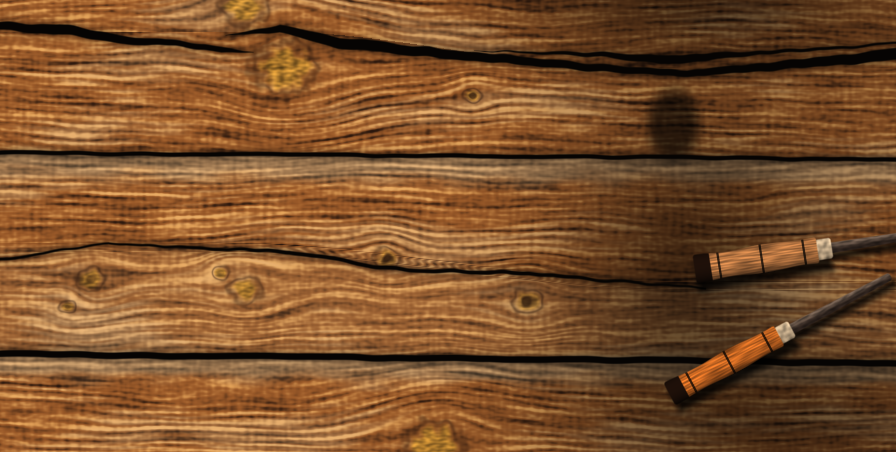
This texture is drawn by a WebGL 2 fragment shader. Its source:

```glsl
#version 300 es
precision highp float;
// Weathered, cracked wooden planks with two chisels in shade at the right.
uniform vec2 u_resolution;
out vec4 fragColor;

const vec3 UMBER = vec3(.15, .08, .045), SIENNA = vec3(.57, .33, .15);
const vec3 HONEY = vec3(.86, .62, .34), WEATHERED = vec3(.7, .56, .4);
const vec3 RESIN = vec3(.8, .57, .2), GAP = vec3(.025, .017, .012);

// Knots: centre, radius, darkness of the core
const vec4 KNOTS[10] = vec4[10](
  vec4(.63, .85, .055, 0), vec4(.54, .985, .04, 0), vec4(.2, .381, .024, .5),
  vec4(.544, .358, .028, 0), vec4(.49, .396, .015, .2), vec4(.855, .427, .023, 1),
  vec4(1.166, .334, .026, .9), vec4(.148, .321, .014, .5),
  vec4(.96, .015, .05, 0), vec4(1.044, .788, .016, .8));

// Cracks: points with a half width each
const vec3 LEFT_SPLIT[6] = vec3[6](
  vec3(-.02, .943, .008), vec3(.13, .935, .011), vec3(.26, .915, .009),
  vec3(.39, .904, .006), vec3(.49, .89, .006), vec3(.56, .884, 0));
const vec3 LONG_SPLIT[6] = vec3[6](
  vec3(.5, .922, 0), vec3(.62, .935, .008), vec3(.75, .904, .012),
  vec3(1.32, .85, .008), vec3(1.52, .837, .007), vec3(2.02, .882, .013));
const vec3 UPPER_SPLIT[6] = vec3[6](
  vec3(1.05, .888, 0), vec3(1.33, .879, .005), vec3(1.48, .868, .01),
  vec3(1.56, .873, .008), vec3(1.68, .884, .004), vec3(2.02, .905, .002));
const vec3 MIDDLE_CRACK[6] = vec3[6](
  vec3(-.02, .424, .003), vec3(.24, .461, .002), vec3(.64, .443, .004),
  vec3(.86, .406, .004), vec3(1.17, .393, .004), vec3(1.56, .362, .002));

vec2 gradient(vec2 cell) {
  float h = fract(sin(dot(cell, vec2(127.1, 311.7))) * 43758.5) * 6.2832;
  return vec2(cos(h), sin(h));
}

float noise(vec2 p) {
  vec2 i = floor(p), f = p - i, w = f * f * (3. - 2. * f), e = vec2(0, 1);
  float low = mix(dot(gradient(i), f), dot(gradient(i + e.yx), f - e.yx), w.x);
  float high = mix(dot(gradient(i + e), f - e), dot(gradient(i + 1.), f - 1.), w.x);
  return 1.4 * mix(low, high, w.y);
}

float cover(float d) {
  float px = 1. / u_resolution.y;
  return 1. - smoothstep(-px, px, d);
}

float glow(vec2 p, vec2 centre, vec2 size) {
  vec2 d = (p - centre) / size;
  return exp(-dot(d, d));
}

float crack(vec2 p, vec3 path[6]) {
  float d = 9.;
  for (int i = 0; i < 5; i++) {
    vec3 a = path[i], ab = path[i + 1] - a;
    float t = clamp(dot(p - a.xy, ab.xy) / dot(ab.xy, ab.xy), 0., 1.);
    d = min(d, length(p - a.xy - ab.xy * t) - a.z - ab.z * t);
  }
  return d;
}

// Fibres and growth rings that flow around the knots
vec3 planks(vec2 p, float board, float edge, float wavy) {
  float v = p.y, resin = 0., core = 0.;
  for (int i = 0; i < 10; i++) {
    vec4 k = KNOTS[i];
    vec2 d = (p - k.xy) / (k.z * vec2(1.2, 1));
    v -= d.y * k.z * .85 * exp(-dot(d, d) * .14);
    float r = length(d) + .3 * noise(p * 45.);
    resin = max(resin, (1. - smoothstep(.5, 1., r)) * (1. - .35 * k.w));
    core = max(core, k.w * (1. - smoothstep(.25, .6, r)));
    core = max(core, .45 * exp(-36. * (r - 1.05) * (r - 1.05)));
  }
  vec2 g = vec2(p.x, v + board * 3.7);
  float bend = noise(g * vec2(2.2, 5)) * .022 + noise(g * vec2(7, 16)) * .006;
  float rings = sin((v + bend * (1. + wavy)) * mix(330., 215., wavy));
  g.y += bend;
  float fibre = noise(g * vec2(9, 125)), patches = noise(g * vec2(2.5, 9));
  float grit = noise(p * vec2(65, 150)), saw = noise(p * vec2(105, 28));
  float tone = .53 + .13 * rings * (.8 + patches) + .28 * fibre + .22 * noise(g * vec2(3, 38));
  tone = clamp(tone + .1 * saw + .13 * grit + .1 * patches + .05 * wavy, 0., 1.);
  vec3 col = mix(UMBER, SIENNA, smoothstep(0., .55, tone));
  col = mix(col, HONEY, smoothstep(.48, .95, tone));
  float worn = max(edge, smoothstep(0., .7, patches + .4 * fibre) * .45 + .2 * wavy);
  col = mix(col, WEATHERED * (.4 + .85 * tone), worn);
  col = mix(col, RESIN * (.8 + .35 * grit + .2 * fibre), resin * .85);
  return mix(col, UMBER, core * .85);
}

float bar(vec2 q, float from, float to, float halfWidth) {
  vec2 d = abs(q - vec2(.5 * (from + to), 0)) - vec2(.5 * (to - from), halfWidth) + .006;
  return length(max(d, 0.)) + min(max(d.x, d.y), 0.) - .006;
}

// Blade, ferrule and turned handle along one axis
vec3 chisel(vec3 col, vec2 p, vec2 butt, float angle, float tip, float radius, vec3 wood) {
  vec2 axis = vec2(cos(angle), sin(angle)), d = p - butt;
  vec2 q = vec2(dot(d, axis), dot(d, vec2(-axis.y, axis.x))), s = q + vec2(-.004, .018);
  float shade = min(bar(s, 0., .3, radius), bar(s, .28, tip, .01));
  col *= .2 + .8 * smoothstep(-.012, .014, shade);
  float t = q.y / radius, form = .35 + .75 * sqrt(max(1. - t * t, 0.)) + .25 * t;
  vec3 steel = mix(vec3(.16, .12, .1), vec3(.4, .33, .28), smoothstep(-.006, .008, q.y));
  steel *= 1. + .4 * noise(q * vec2(60, 180));
  col = mix(col, steel, cover(bar(q, .29, tip, .012 - .012 * max(q.x - .3, 0.))));
  vec3 ferrule = vec3(.76, .66, .53) * form * (.9 + .4 * noise(q * 90.));
  col = mix(col, ferrule, cover(bar(q, .26, .307, radius * .72)));
  vec3 grip = wood * (1. + .4 * noise(q * vec2(22, 240)));
  for (float ring = .055; ring < .26; ring += .095)
    grip *= .25 + .75 * smoothstep(.001, .004, abs(q.x - ring));
  grip = mix(UMBER * .7, grip, smoothstep(.034, .038, q.x)) * form;
  return mix(col, grip, cover(bar(q, 0., .275, radius * (.93 + .07 * cos(q.x * 40.)))));
}

void main() {
  vec2 p = gl_FragCoord.xy / u_resolution.y;
  // Seams and pale board edges
  float wobble = .003 * noise(vec2(p.x * 14., 2.3)), frayed = .02 * noise(p * vec2(8, 40));
  float upper = p.y - .662 + .007 * p.x - wobble, lower = p.y - .217 + .01 * p.x - wobble;
  float split = mix(.93, .85, smoothstep(.6, 1.4, p.x));
  float board = step(0., lower) + step(0., upper) + step(split, p.y);
  float edge = step(upper, 0.) * smoothstep(-.085, -.025, upper + frayed);
  edge = .8 * max(edge, step(lower, 0.) * smoothstep(-.07, -.025, lower + frayed));
  float middle = mix(.455, .37, smoothstep(.5, 1.5, p.x));
  float wavy = step(0., lower) * (1. - smoothstep(middle - .015, middle + .01, p.y));
  vec3 col = planks(p, board, edge, wavy);
  // Soft shade
  col *= 1.06 - .2 * smoothstep(.9, 1.6, p.x);
  col *= 1. - .5 * glow(p, vec2(1.53, .4), vec2(.27, .3));
  col *= 1. - .5 * glow(p, vec2(1.55, 1), vec2(.45, .14));
  col *= 1. - .42 * glow(p, vec2(1.75, .06), vec2(.5, .18));
  vec2 blot = (p - vec2(1.49, .725)) / vec2(.064, .088);
  col *= .38 + .62 * smoothstep(.55, 1.2, length(blot));
  // Cracks
  vec2 rough = p + vec2(0, .004 * noise(p * vec2(22, 6)));
  float gap = min(crack(rough, LEFT_SPLIT), crack(rough, LONG_SPLIT));
  gap = min(gap, min(crack(rough, UPPER_SPLIT), crack(rough, MIDDLE_CRACK)));
  gap = min(gap, min(abs(upper) - .0045, abs(lower) - .007));
  col *= 1. - .4 * exp(-max(gap, 0.) * 140.);
  col = mix(col, GAP, cover(gap));
  // Tools
  col = chisel(col, p, vec2(1.537, .404), .156, .6, .032, vec3(.64, .41, .23));
  col = chisel(col, p, vec2(1.481, .128), .49, .555, .028, vec3(.7, .36, .12));
  fragColor = vec4(col, 1);
}
```
